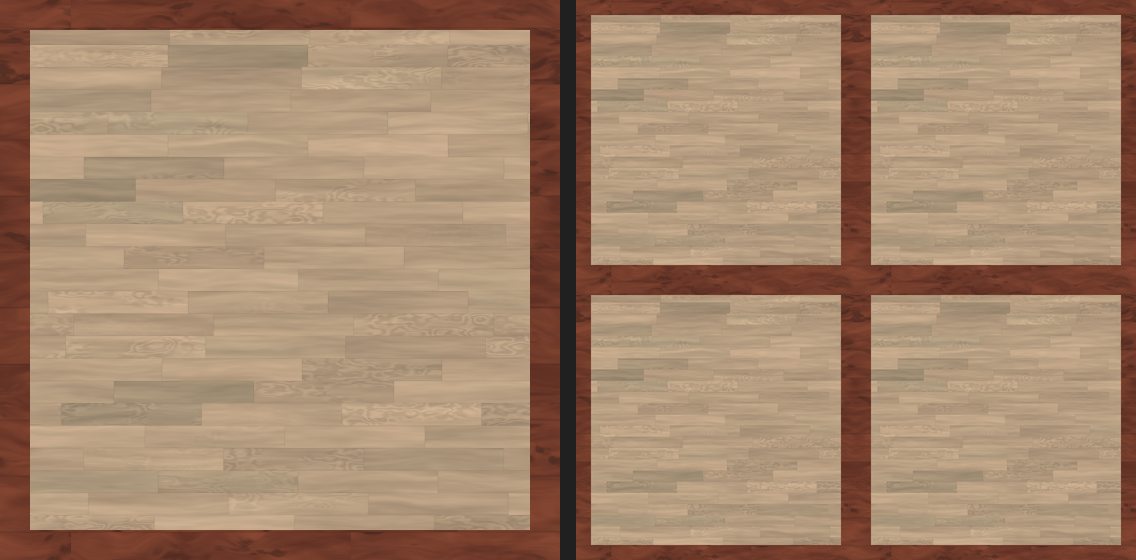
Left, the tile; right, the same tile 2 across and 2 down.
Give the GLSL for this texture, as a Shadertoy shader.

```glsl
// Pale oak strip floor, 25 rows of 4 staggered planks, inside a dark red wood frame.
// Every plank seeds its own slice of wrapping noise: long streaks, fine pores
// and contour lines of a stretched noise field for the arched grain.

float hash(vec3 p) {
    p = fract(p * vec3(0.1031, 0.1030, 0.0973));
    p += dot(p, p.yzx + 33.33);
    return fract((p.x + p.y) * p.z);
}

// Value noise with freq cells over the unit square; freq must be whole.
float noise(vec2 uv, vec2 freq, float seed) {
    vec2 p = uv * freq, i = floor(p), f = fract(p);
    f = f * f * (3.0 - 2.0 * f);
    vec2 a = mod(i, freq), b = mod(i + 1.0, freq);
    return mix(mix(hash(vec3(a, seed)), hash(vec3(b.x, a.y, seed)), f.x),
               mix(hash(vec3(a.x, b.y, seed)), hash(vec3(b, seed)), f.x), f.y);
}

float fbm(vec2 uv, vec2 freq, float seed) {
    float sum = 0.0, gain = 0.533;
    for (int i = 0; i < 4; i++) {
        sum += gain * noise(uv, freq, seed + float(i) * 7.0);
        freq *= 2.0;
        gain *= 0.5;
    }
    return sum;
}

vec3 oakFloor(vec2 uv) {
    // Plank layout
    float row = floor(uv.y * 25.0);
    float along = uv.x * 4.0 + hash(vec3(row, 3.0, 11.0));
    vec2 id = vec2(mod(floor(along), 4.0), row);
    vec2 local = vec2(fract(along), fract(uv.y * 25.0));
    float seed = floor(hash(vec3(id, 5.0)) * 400.0);
    float tone = hash(vec3(id, 17.0));
    float grey = smoothstep(0.65, 1.0, hash(vec3(id, 29.0)));
    float figure = smoothstep(0.45, 0.9, hash(vec3(id, 41.0)));

    // Grain, bent gently so that streaks drift across the plank
    vec2 bent = uv + vec2(0.0, 0.012 * (noise(uv, vec2(9.0, 20.0), seed) - 0.5));
    float streak = fbm(bent, vec2(5.0, 75.0), seed + 31.0) - 0.5;
    float pores = noise(bent, vec2(36.0, 260.0), seed + 63.0) - 0.5;
    float field = fbm(uv, vec2(14.0, 42.0), seed + 95.0);
    float arches = sin(field * 46.0) * smoothstep(0.3, 0.65, noise(uv, vec2(16.0, 50.0), seed + 127.0));

    float light = 1.0 + 0.12 * (tone - 0.5) + 0.23 * streak + 0.045 * pores
                + 0.055 * figure * arches - 0.055 * grey;
    vec3 color = mix(vec3(0.718, 0.622, 0.512), vec3(0.690, 0.617, 0.505), grey);
    color = mix(color, vec3(0.735, 0.615, 0.500), 0.4 * noise(uv, vec2(7.0, 30.0), seed + 159.0));

    // Faint joints
    vec2 edge = min(local, 1.0 - local) / vec2(4.0, 25.0);
    float joint = 1.0 - smoothstep(0.0004, 0.0016, min(edge.x, edge.y));
    return color * light * (1.0 - 0.045 * joint);
}

vec3 frameWood(vec2 uv) {
    // Broad boards; the canvas edges fall inside a board
    float row = mod(floor(uv.y * 10.0 + 0.5), 10.0);
    float along = uv.x * 2.0 + 0.2 + 0.6 * hash(vec3(row, 7.0, 2.0));
    vec2 id = vec2(mod(floor(along), 2.0), row);
    float seed = floor(hash(vec3(id, 53.0)) * 300.0) + 500.0;

    // Swirled figure with dark flecks
    vec2 swirl = vec2(noise(uv, vec2(14.0, 22.0), seed), noise(uv, vec2(18.0, 26.0), seed + 9.0)) - 0.5;
    vec2 bent = uv + swirl * vec2(0.05, 0.03);
    float cloud = fbm(bent, vec2(9.0, 28.0), seed + 40.0);
    float fiber = fbm(bent, vec2(20.0, 110.0), seed + 80.0);
    float fleck = smoothstep(0.54, 0.78, fbm(bent, vec2(26.0, 80.0), seed + 120.0));
    fleck *= smoothstep(0.35, 0.7, noise(uv, vec2(12.0, 16.0), seed + 160.0));

    float shade = 0.5 + 1.3 * (cloud - 0.5) + 0.8 * (fiber - 0.5) + 0.2 * (hash(vec3(id, 71.0)) - 0.5);
    vec3 color = mix(vec3(0.375, 0.190, 0.140), vec3(0.520, 0.275, 0.195), clamp(shade, 0.0, 1.0));
    color = mix(color, vec3(0.27, 0.15, 0.12), 0.65 * fleck);

    // Dark hairline between boards
    float joint = abs(fract(uv.y * 10.0) - 0.5) / 10.0;
    return color * (0.88 + 0.12 * smoothstep(0.0003, 0.0018, joint));
}

vec3 scene(vec2 uv) {
    vec2 fromEdge = min(uv, 1.0 - uv);
    return min(fromEdge.x, fromEdge.y) < 0.0534 ? frameWood(uv) : oakFloor(uv);
}

void mainImage(out vec4 fragColor, in vec2 fragCoord) {
    // Four samples per pixel smooth the joints and the frame edge
    vec3 color = vec3(0.0);
    for (int i = 0; i < 4; i++) {
        vec2 offset = vec2(i % 2, i / 2) * 0.5 - 0.25;
        color += 0.25 * scene((fragCoord + offset) / iResolution.xy);
    }
    fragColor = vec4(color, 1.0);
}
```
